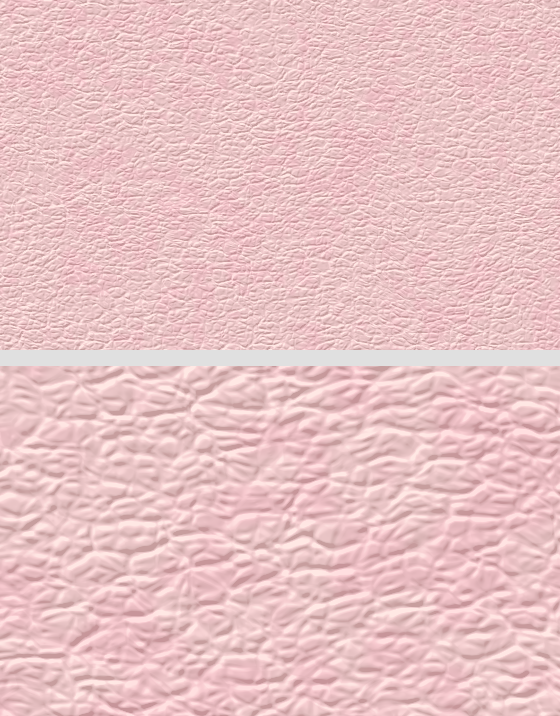
Top: the whole. Bottom: its middle third, enlarged.
Give the GLSL for this texture, as a Shadertoy shader.

```glsl
const vec3 SHADOW = vec3(0.78, 0.62, 0.62);
const vec3 DIM    = vec3(0.85, 0.71, 0.71);
const vec3 BASE   = vec3(0.91, 0.765, 0.77);
const vec3 LIGHT  = vec3(0.97, 0.825, 0.83);
const vec3 GLINT  = vec3(1.00, 0.91, 0.895);
const vec3 ROSE   = vec3(0.00, -0.035, -0.018);

float hash(vec2 p) {
    return fract(sin(dot(p, vec2(127.1, 311.7))) * 43758.5453);
}

vec2 hash2(vec2 p) {
    return vec2(hash(p), hash(p + 57.3));
}

float noise(vec2 p) {
    vec2 i = floor(p), f = fract(p);
    f = f * f * (3.0 - 2.0 * f);
    float low = mix(hash(i), hash(i + vec2(1, 0)), f.x);
    float high = mix(hash(i + vec2(0, 1)), hash(i + vec2(1, 1)), f.x);
    return mix(low, high, f.y);
}

// Gap between the two nearest cell centres: zero along a crease
float creaseDistance(vec2 p) {
    vec2 cell = floor(p), f = fract(p);
    float nearest = 8.0, second = 8.0;
    for (int y = -1; y <= 1; y++) {
        for (int x = -1; x <= 1; x++) {
            vec2 offset = vec2(x, y);
            float d = length(offset + hash2(cell + offset) - f);
            second = min(second, max(nearest, d));
            nearest = min(nearest, d);
        }
    }
    return second - nearest;
}

// Bends the grain so that its rows wander gently
vec2 warp(vec2 p) {
    vec2 sway = vec2(noise(p * 5.0), noise(p * 4.0 + 31.0)) - 0.5;
    vec2 ripple = vec2(noise(p * 40.0 + 7.0), noise(p * 40.0 + 71.0)) - 0.5;
    return p + sway * vec2(0.03, 0.045) + ripple * vec2(0.012, 0.009);
}

// x: height of the hide, y: closeness to a main crease
vec2 leather(vec2 p) {
    vec2 q = warp(p);
    float main = creaseDistance(q * vec2(17.0, 36.0));
    float fine = creaseDistance(q * vec2(50.0, 76.0) + 13.0);
    float depth = mix(0.35, 1.1, noise(p * vec2(16.0, 26.0) + 5.0));
    float height = depth * smoothstep(0.0, 0.36, main)
                 + 0.62 * smoothstep(0.0, 0.6, fine)
                 + 0.5 * noise(p * vec2(105.0, 135.0));
    return vec2(height, depth * (1.0 - smoothstep(0.0, 0.13, main)));
}

vec3 leatherColor(float tone) {
    vec3 color = mix(SHADOW, DIM, smoothstep(-0.1, 0.2, tone));
    color = mix(color, BASE, smoothstep(0.12, 0.5, tone));
    color = mix(color, LIGHT, smoothstep(0.45, 0.8, tone));
    return mix(color, GLINT, smoothstep(0.75, 1.1, tone));
}

void mainImage(out vec4 fragColor, in vec2 fragCoord) {
    vec2 p = fragCoord / iResolution.y;

    // Relief lit from the upper left
    vec2 toLight = vec2(-0.45, 0.89) * 0.002;
    vec2 shaded = leather(p - toLight);
    vec2 lit = leather(p + toLight);
    float slope = shaded.x - lit.x;
    float crease = 0.5 * (shaded.y + lit.y);
    float tone = 0.48 + 0.85 * slope + 0.3 * crease;

    // Faint uneven dye
    float dye = noise(p * 9.0 + 3.0) * 0.4 + noise(p * 30.0) * 0.6;
    tone += 0.06 * (dye - 0.5);
    vec3 color = leatherColor(tone) + ROSE * smoothstep(0.45, 0.8, dye);

    fragColor = vec4(color, 1.0);
}
```
